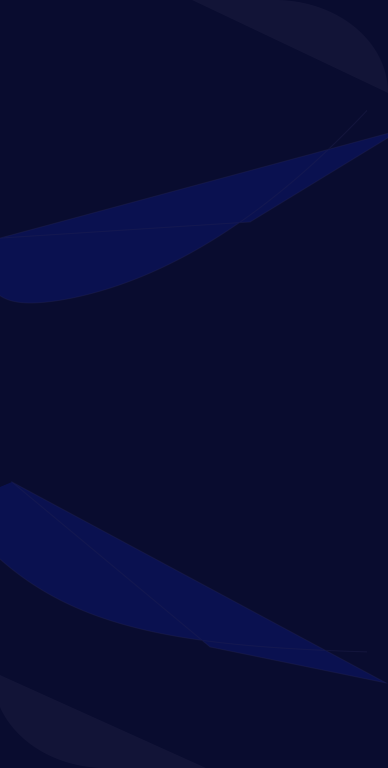
Give the GLSL for this background, as a Shadertoy shader.

```glsl
// Dark navy backdrop with two curved blue blades and two muted corner petals.

#define NAVY vec3(0.035, 0.047, 0.184)
#define BLADE_BLUE vec3(0.039, 0.067, 0.314)
#define PETAL_GRAY vec3(0.071, 0.078, 0.216)
#define LINE_TINT vec3(0.130, 0.130, 0.310)
#define LINE_STRENGTH 0.38
#define LINE_HALF_WIDTH 0.0007
#define CANVAS_ASPECT 0.505
#define CURVE_END 0.477

// Coverage of a signed distance that is positive inside.
float cover(float d) {
    float pixel = 1.0 / iResolution.y;
    return smoothstep(-0.6 * pixel, 0.6 * pixel, d);
}

// Signed distance to the line a-b, positive on its left.
float leftOf(vec2 p, vec2 a, vec2 b) {
    vec2 dir = normalize(b - a);
    return dir.x * (p.y - a.y) - dir.y * (p.x - a.x);
}

float segmentDistance(vec2 p, vec2 a, vec2 b) {
    vec2 ab = b - a;
    return length(p - a - ab * clamp(dot(p - a, ab) / dot(ab, ab), 0.0, 1.0));
}

// Distance above the upper blade's belly: a parabola with a rounded left end.
float upperBelly(vec2 p) {
    float bend = 0.013 * exp(-51.0 * p.x);
    float slope = 2.228 * p.x - 51.0 * bend;
    return (p.y - 0.602 - 1.114 * p.x * p.x - bend) / sqrt(1.0 + slope * slope);
}

// Distance above the lower blade's belly: an exponential decay.
float lowerBelly(vec2 p) {
    float decay = 0.125 * exp(-7.11 * p.x);
    float slope = 7.11 * decay;
    return (p.y - 0.147 - decay) / sqrt(1.0 + slope * slope);
}

// A blade joins a curved belly and a triangle beneath one straight spine.
vec3 paintBlade(vec3 color, vec2 p, float belly, float cap, vec2 root, vec2 knee, vec2 tip) {
    float underSpine = -leftOf(p, root, tip);
    float curved = min(min(belly, cap), underSpine);
    float triangle = min(min(leftOf(p, root, knee), leftOf(p, knee, tip)), underSpine);
    color = mix(color, BLADE_BLUE, cover(max(curved, triangle)));

    // Hairlines along the triangle and the belly
    float outline = min(segmentDistance(p, root, knee), segmentDistance(p, knee, tip));
    outline = min(outline, segmentDistance(p, root, tip));
    outline = min(outline, max(abs(belly), p.x - CURVE_END));
    return mix(color, LINE_TINT, LINE_STRENGTH * cover(LINE_HALF_WIDTH - outline));
}

// Petal in the upper right corner, cut by a chord and rounded by an ellipse.
float petal(vec2 p, float chordStart, float centerX) {
    float chord = leftOf(p, vec2(chordStart, 1.0), vec2(CANVAS_ASPECT, 0.879));
    vec2 radius = vec2(0.147, 0.121);
    vec2 q = vec2(max(p.x - centerX, 0.0), p.y - 0.879) / radius;
    float round = (1.0 - length(q)) * radius.y;
    return cover(min(chord, round));
}

void mainImage(out vec4 fragColor, in vec2 fragCoord) {
    vec2 canvas = vec2(CANVAS_ASPECT, 1.0);
    vec2 p = fragCoord / iResolution.xy * canvas;
    vec3 color = NAVY;

    // Corner petals, the second turned half a circle
    color = mix(color, PETAL_GRAY, petal(p, 0.250, 0.358));
    color = mix(color, PETAL_GRAY, petal(canvas - p, 0.237, 0.367));

    // Upper blade
    color = paintBlade(color, p, upperBelly(p), 1.0,
        vec2(0.0, 0.690), vec2(0.3255, 0.711), vec2(0.522, 0.831));

    // Lower blade, with a short slanted cap at its root
    vec2 lowerRoot = vec2(0.0156, 0.3724);
    float cap = -leftOf(p, vec2(0.0, 0.3659), lowerRoot);
    color = paintBlade(color, p, lowerBelly(p), cap,
        lowerRoot, vec2(0.2734, 0.1576), vec2(0.5026, 0.1107));

    fragColor = vec4(color, 1.0);
}
```
